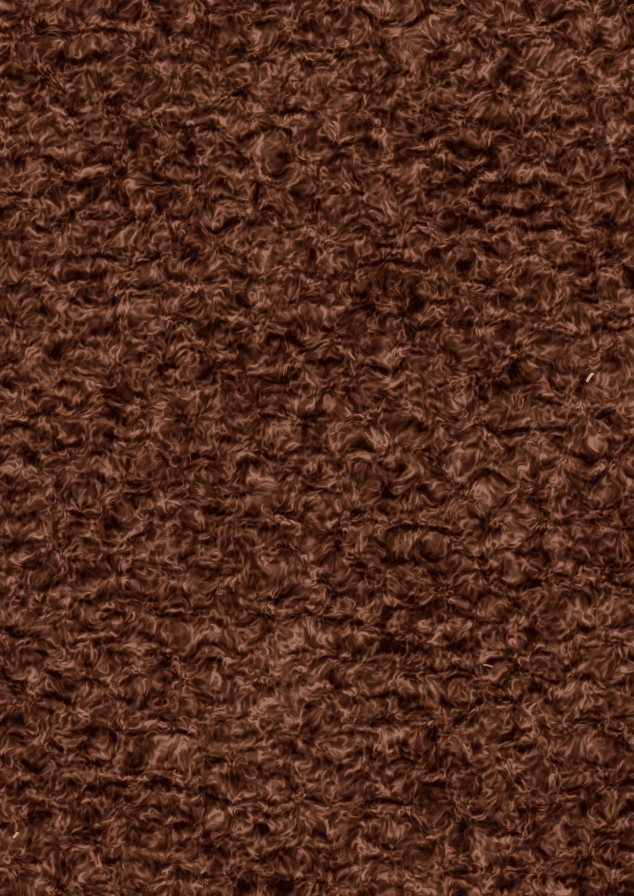
Reproduce this texture procedurally as a Shadertoy shader.

```glsl
// Brown terry pile: short curled strands over tufts parted by dark, flat gaps.
// Gradient noise makes the gaps and rows; a jittered grid scatters the strands.
// The summed height, in standard deviations, drives a brown colour curve.

#define GAP_FREQ    vec2(36.0, 70.0)  // gaps per canvas height
#define STRAND_FREQ 112.0             // strand cells per canvas height
#define STRAND_HALF 0.60              // half length, in cells
#define STRAND_WIDE 0.40              // soft radius, in cells
#define GAP_GAIN    0.62
#define STRAND_GAIN 0.62
#define ROW_GAIN    0.24
#define GRAIN_GAIN  0.25
#define CLOUD_GAIN  0.14
#define LINT_COUNT  6

vec2 hash2(vec2 p) {
    vec3 q = fract(p.xyx * vec3(0.1031, 0.1030, 0.0973));
    q += dot(q, q.yzx + 33.33);
    return fract((q.xx + q.yz) * q.zy);
}

float slope(vec2 cell, vec2 offset) {
    float angle = 6.2832 * hash2(cell).x;
    return dot(vec2(cos(angle), sin(angle)), offset);
}

// Gradient noise scaled to a standard deviation of about one
float noise(vec2 p) {
    vec2 i = floor(p), f = p - i;
    vec2 u = f * f * f * (f * (f * 6.0 - 15.0) + 10.0);
    vec2 e = vec2(1.0, 0.0);
    float low  = mix(slope(i, f), slope(i + e, f - e), u.x);
    float high = mix(slope(i + e.yx, f - e.yx), slope(i + e.xx, f - e.xx), u.x);
    return 5.0 * mix(low, high, u.y);
}

// Distance to a bent stroke through the origin
float strokeDistance(vec2 p, float angle, float halfLength, float bend) {
    float c = cos(angle), s = sin(angle);
    vec2 q = vec2(c * p.x + s * p.y, c * p.y - s * p.x);
    q.y += bend * q.x * q.x;
    q.x -= clamp(q.x, -halfLength, halfLength);
    return length(q);
}

// Brightest strand over this point; neighbours share a common lean
float strands(vec2 p, float lean) {
    vec2 home = floor(p);
    float light = 0.0;
    for (int y = -1; y <= 1; y++)
    for (int x = -1; x <= 1; x++) {
        vec2 cell = home + vec2(x, y);
        vec2 place = hash2(cell + 17.0), look = hash2(cell + 251.0);
        vec2 offset = p - cell - 0.5 - 0.8 * (place - 0.5);
        float angle = lean + 1.5 * (look.x - 0.5);
        float d = strokeDistance(offset, angle, STRAND_HALF, 1.2 * (place.x - 0.5));
        float body = 1.0 - smoothstep(0.0, STRAND_WIDE, d);
        light = max(light, body * mix(0.3, 1.0, look.y));
    }
    return light;
}

// Pile height, roughly normal with mean zero and deviation one
float pileHeight(vec2 p) {
    vec2 warp = vec2(noise(p * 31.0 + 5.0), noise(p * 31.0 + 71.0));
    vec2 w = p + 0.0028 * warp;
    float gap = 0.80 * noise(w * GAP_FREQ + 13.0)
              + 0.60 * noise(w * GAP_FREQ * 1.9 + 47.0);
    gap += 0.08 - 0.4 * (1.0 - smoothstep(-1.6, -0.6, gap));

    float lean = 1.0 + 0.65 * noise(p * 42.0 + 91.0);
    float strand = (strands(p * STRAND_FREQ + 0.2 * warp, lean) - 0.33) / 0.26;
    float lit = mix(0.6, 1.08, smoothstep(-1.5, 0.2, gap));

    float row = noise(w * vec2(8.0, 85.0) + 29.0);
    float grain = noise(w * vec2(215.0, 190.0) + 7.0);
    float cloud = noise(p * vec2(5.0, 7.0) + 3.0);
    return GAP_GAIN * gap + STRAND_GAIN * lit * strand
         + ROW_GAIN * row + GRAIN_GAIN * grain + CLOUD_GAIN * cloud;
}

vec3 pileColor(float h) {
    h = clamp(h, -2.1, 2.7);
    vec3 middle = vec3(0.315, 0.165, 0.103);
    vec3 rise   = vec3(0.110, 0.086, 0.070);
    vec3 curve  = vec3(0.003, 0.006, 0.010);
    return max(middle + h * (rise + h * curve), 0.0);
}

// A few pale or rusty flecks caught in the pile
vec3 addLint(vec3 color, vec2 p, vec2 canvas, float pixel) {
    for (int i = 0; i < LINT_COUNT; i++) {
        vec2 key = vec2(float(i) * 7.0 + 3.0, 19.0);
        vec2 place = hash2(key) * canvas, look = hash2(key + 40.0);
        float d = strokeDistance(p - place, 2.4 * (look.x - 0.6),
                                 mix(0.002, 0.005, look.y), 20.0);
        float radius = mix(0.0006, 0.0016, look.x);
        float cover = 1.0 - smoothstep(radius - pixel, radius + pixel, d);
        vec3 tint = mix(vec3(0.62, 0.30, 0.17), vec3(0.80, 0.74, 0.58), look.x);
        color = mix(color, tint, 0.85 * cover);
    }
    return color;
}

void mainImage(out vec4 fragColor, in vec2 fragCoord) {
    vec2 p = fragCoord / iResolution.y;
    vec2 canvas = iResolution.xy / iResolution.y;
    vec3 color = pileColor(pileHeight(p));
    color = addLint(color, p, canvas, 0.7 / iResolution.y);
    fragColor = vec4(color, 1.0);
}
```
